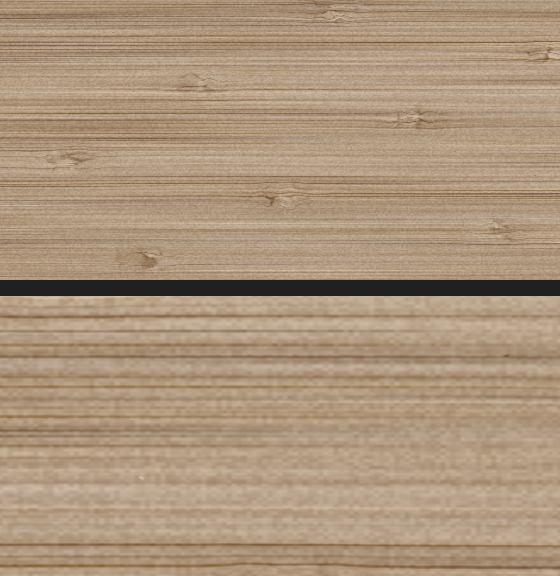
Top: the whole. Bottom: its middle third, enlarged.
Reproduce this texture procedurally as a Shadertoy shader.

```glsl
// Pressed bamboo board: long horizontal fibres in glued strips, with a few nodes.
// Fibres are row-shifted stretched noise with crisp threads on top; nodes bend
// the fibre coordinates and add creases. One tone value picks the wood colour.

#define STRIPS 13.0
#define NODES 8
#define NODE_SIZE vec2(0.100, 0.036)
#define BASE_TONE 0.635
#define FIBRE_CONTRAST 0.50
#define THREAD_DEPTH 0.72
#define THREAD_WIDTH 0.0030
#define GRAIN 0.40
#define DARK_WOOD vec3(0.58, 0.47, 0.36)
#define LIGHT_WOOD vec3(0.77, 0.69, 0.60)
#define WARM_TINT vec3(0.022, -0.002, -0.045)

float hash(vec2 p) {
    vec3 q = fract(p.xyx * 0.1031);
    q += dot(q, q.yzx + 33.33);
    return fract((q.x + q.y) * q.z);
}

float noise(vec2 p) {
    vec2 i = floor(p), f = fract(p);
    f = f * f * (3.0 - 2.0 * f);
    float low = mix(hash(i), hash(i + vec2(1, 0)), f.x);
    float high = mix(hash(i + vec2(0, 1)), hash(i + vec2(1, 1)), f.x);
    return mix(low, high, f.y);
}

// One fibre: 1D noise along x with its own random start
float fibre(float x, float row, float seed) {
    x += 60.0 * hash(vec2(row, seed));
    float i = floor(x);
    float a = hash(vec2(i, row + seed * 7.0));
    float b = hash(vec2(i + 1.0, row + seed * 7.0));
    return mix(a, b, smoothstep(0.0, 1.0, x - i));
}

// Stack of fibres, blended from row to row
float fibres(vec2 p, vec2 scale, float seed) {
    p *= scale;
    float row = floor(p.y);
    float blend = smoothstep(0.0, 1.0, p.y - row);
    return mix(fibre(p.x, row, seed), fibre(p.x, row + 1.0, seed), blend);
}

// Crisp thin threads, one at a random height in each row
float threads(vec2 p, float rows, float seed) {
    float row = floor(p.y * rows);
    float centre = 0.3 + 0.4 * hash(vec2(row, seed + 0.5));
    float d = abs(p.y * rows - row - centre) / rows;
    float strength = smoothstep(0.38, 0.9, fibre(p.x * 0.9, row, seed));
    return strength * (1.0 - smoothstep(0.0004, THREAD_WIDTH, d));
}

// Bends p around the nodes and returns their change in tone
float bendAroundNodes(inout vec2 p) {
    vec2 start = p;
    float tone = 0.0;
    for (int k = 0; k < NODES; k++) {
        float n = float(k);
        vec2 centre = vec2(2.0 * fract(n * 0.618 + 0.27),
                           (n + 0.25 + 0.5 * hash(vec2(n, 3.0))) / float(NODES));
        vec2 d = (start - centre) / NODE_SIZE;
        d.y += 0.6 * (noise(start * vec2(14.0, 20.0)) - 0.5);
        float core = exp(-dot(d, d));
        float wobble = noise(start * vec2(28.0, 45.0) + n * 9.0) - 0.5;
        p.y += core * (0.018 * wobble - 0.010 * d.y + 0.006 * d.x * d.x);

        // Curved creases, a shaded side and a narrow broken ridge
        vec2 w = start + vec2(0.0, 0.016 * d.x * d.y + 0.022 * wobble);
        float level = noise(w * vec2(13.0, 75.0) + n * 17.0);
        float crease = smoothstep(0.72, 1.0, 1.0 - abs(2.0 * level - 1.0));
        float side = hash(vec2(n, 8.0)) < 0.5 ? -1.0 : 1.0;
        float ridge = exp(-50.0 * pow(d.x + 0.12 * d.y, 2.0) - 1.3 * d.y * d.y);
        tone += core * (0.13 - 0.85 * crease - 0.35 * smoothstep(-0.2, 0.5, side * d.x));
        tone += 0.8 * ridge * (noise(start * vec2(110.0, 90.0)) - 0.35);
    }
    return tone;
}

// Sparse tiny chips, pale or dark
float chips(vec2 p) {
    vec2 cell = floor(p * 14.0);
    float pick = hash(cell + 71.0);
    vec2 centre = 0.2 + 0.6 * vec2(hash(cell + 13.0), hash(cell + 29.0));
    vec2 d = fract(p * 14.0) - centre;
    d.y += 0.4 * (pick - 0.5) * d.x;
    float mark = 1.0 - smoothstep(0.4, 1.0, length(d / vec2(0.065, 0.035)));
    return mark * (step(0.95, pick) - step(pick, 0.07));
}

void mainImage(out vec4 fragColor, in vec2 fragCoord) {
    vec2 uv = fragCoord / iResolution.y;
    vec2 p = uv;
    p.y += 0.004 * (noise(uv * vec2(1.3, 3.0)) - 0.5);
    float tone = BASE_TONE + bendAroundNodes(p);

    // Glued strips with broken dark seams
    float s = p.y * STRIPS + 0.22 * sin(p.y * 19.0);
    float strip = floor(s), across = fract(s);
    float shade = mix(hash(vec2(strip, 5.0)), hash(vec2(strip + 1.0, 5.0)),
                      smoothstep(0.92, 1.0, across));
    float seam = 1.0 - smoothstep(0.005, 0.035, abs(across - 0.95));
    tone += 0.24 * (shade - 0.5);
    tone -= 0.5 * seam * smoothstep(0.3, 0.75, fibre(p.x * 0.8, strip, 2.0));

    // Fibres from broad to fine, stronger inside bundles
    float bundle = smoothstep(0.3, 0.7, fibres(p, vec2(0.6, 16.0), 53.0));
    float strength = FIBRE_CONTRAST * (0.7 + 0.5 * bundle);
    tone += 0.20 * (fibres(p, vec2(0.6, 11.0), 11.0) - 0.5);
    tone += 0.27 * (fibres(p, vec2(0.7, 42.0), 23.0) - 0.5);
    tone += strength * (fibres(p, vec2(1.2, 110.0), 37.0) - 0.5);
    tone += 0.75 * strength * (fibres(p, vec2(2.6, 195.0), 41.0) - 0.5);

    // Long dark and pale threads
    float dark = max(threads(p, 58.0, 61.0), threads(p, 83.0, 97.0));
    dark *= 0.12 + 0.88 * bundle;
    tone += 0.28 * threads(p, 47.0, 67.0) - THREAD_DEPTH * dark;

    // Surface grain and chips
    tone += GRAIN * (noise(uv * vec2(165.0, 240.0)) - 0.5) + 0.5 * chips(uv);

    // Colour ramp with warmer fibres
    vec3 colour = mix(DARK_WOOD, LIGHT_WOOD, clamp(tone, -0.6, 1.3));
    float warmth = fibres(p, vec2(0.9, 75.0), 79.0) - 0.5;
    colour += WARM_TINT * (0.7 * warmth + 0.6 * dark * step(0.0, warmth));
    fragColor = vec4(colour, 1.0);
}
```
